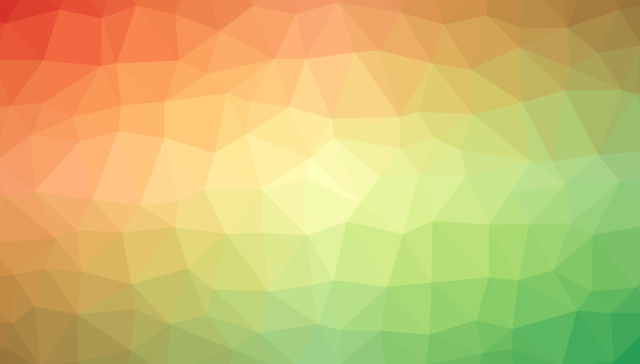
A WebGL 1 fragment shader for this background:

```glsl
precision highp float;
// Low-poly triangle mesh, coloured red to pale yellow to green along both axes.

uniform vec2 u_resolution;

const float ROWS = 8.4;    // mesh cells per canvas height
const float JITTER = 0.74; // vertex scatter, in cells

vec2 hash22(vec2 p) {
  vec3 q = fract(p.xyx * vec3(0.1031, 0.1030, 0.0973));
  q += dot(q, q.yzx + 33.33);
  return fract((q.xx + q.yz) * q.zy);
}

float cross2(vec2 a, vec2 b) {
  return a.x * b.y - a.y * b.x;
}

// Perceptual space: cube root of white-normalised XYZ
vec3 toPerceptual(vec3 rgb) {
  vec3 lin = pow(rgb, vec3(2.2));
  vec3 xyz = vec3(dot(lin, vec3(0.4339, 0.3762, 0.1899)),
                  dot(lin, vec3(0.2126, 0.7152, 0.0722)),
                  dot(lin, vec3(0.0177, 0.1095, 0.8728)));
  return pow(xyz, vec3(1.0 / 3.0));
}

vec3 fromPerceptual(vec3 c) {
  vec3 xyz = c * c * c;
  vec3 lin = vec3(dot(xyz, vec3(3.0802, -1.5372, -0.5430)),
                  dot(xyz, vec3(-0.9209, 1.8758, 0.0451)),
                  dot(xyz, vec3(0.0529, -0.2040, 1.1511)));
  return pow(clamp(lin, 0.0, 1.0), vec3(1.0 / 2.2));
}

vec3 addStop(vec3 ramp, vec3 stop, float t) {
  return mix(ramp, stop, clamp(t, 0.0, 1.0));
}

// Nine evenly spaced stops, t from 0 to 1
vec3 rampColor(float t) {
  float s = clamp(t, 0.0, 1.0) * 8.0;
  vec3 c = vec3(0.843, 0.188, 0.153);
  c = addStop(c, vec3(0.957, 0.427, 0.263), s);
  c = addStop(c, vec3(0.992, 0.682, 0.380), s - 1.0);
  c = addStop(c, vec3(0.996, 0.878, 0.545), s - 2.0);
  c = addStop(c, vec3(1.000, 1.000, 0.749), s - 3.0);
  c = addStop(c, vec3(0.851, 0.937, 0.545), s - 4.0);
  c = addStop(c, vec3(0.651, 0.851, 0.416), s - 5.0);
  c = addStop(c, vec3(0.400, 0.741, 0.388), s - 6.0);
  return addStop(c, vec3(0.102, 0.596, 0.314), s - 7.0);
}

// Even blend of the horizontal ramp and the top-down ramp
vec3 fieldColor(vec2 uv) {
  vec3 across = toPerceptual(rampColor(uv.x));
  vec3 down = toPerceptual(rampColor(1.0 - uv.y));
  return fromPerceptual(0.5 * (across + down));
}

vec2 meshVertex(vec2 id) {
  return id + (hash22(id + 17.0) - 0.5) * JITTER;
}

// Signed distance to an edge, positive on its left side
float edgeDistance(vec2 p, vec2 a, vec2 b) {
  return cross2(normalize(b - a), p - a);
}

// Colour times coverage in rgb, coverage in alpha
vec4 facet(vec2 p, vec2 a, vec2 b, vec2 c, vec2 extent, float pixel) {
  float inside = min(edgeDistance(p, a, b),
                     min(edgeDistance(p, b, c), edgeDistance(p, c, a)));
  float coverage = clamp(0.5 + inside / pixel, 0.0, 1.0);
  if (coverage <= 0.0) return vec4(0.0);
  vec2 centroid = (a + b + c) / 3.0;
  return vec4(fieldColor(centroid / extent), 1.0) * coverage;
}

// Splits a counterclockwise quad along its Delaunay diagonal
vec4 quadFacets(vec2 p, vec2 id, vec2 extent, float pixel) {
  vec2 a = meshVertex(id);
  vec2 b = meshVertex(id + vec2(1.0, 0.0));
  vec2 c = meshVertex(id + vec2(1.0, 1.0));
  vec2 d = meshVertex(id + vec2(0.0, 1.0));
  float sineSum = cross2(c - b, a - b) * dot(a - d, c - d)
                + dot(c - b, a - b) * cross2(a - d, c - d);
  if (sineSum > 0.0) {
    return facet(p, a, b, c, extent, pixel) + facet(p, a, c, d, extent, pixel);
  }
  return facet(p, a, b, d, extent, pixel) + facet(p, b, c, d, extent, pixel);
}

void main() {
  float pixel = ROWS / u_resolution.y;
  vec2 p = gl_FragCoord.xy * pixel;
  vec2 extent = u_resolution * pixel;
  vec2 cell = floor(p);

  // Jittered quads may reach into neighbouring cells
  vec4 sum = vec4(0.0);
  for (int j = -1; j <= 1; j++) {
    for (int i = -1; i <= 1; i++) {
      sum += quadFacets(p, cell + vec2(float(i), float(j)), extent, pixel);
    }
  }
  gl_FragColor = vec4(sum.rgb / max(sum.a, 0.001), 1.0);
}
```
